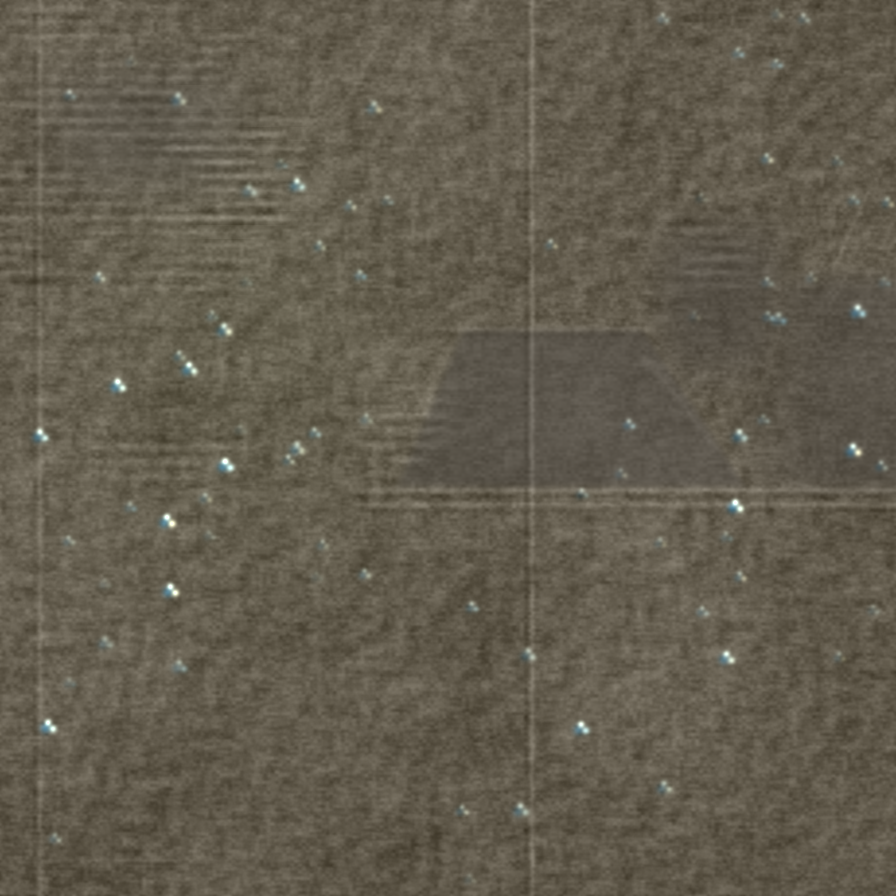
A WebGL 2 fragment shader for this texture:

```glsl
#version 300 es
precision highp float;
// Worn brown-grey woven surface with faint seams, ribbed patches, a grey panel and tiny glints.
uniform vec2 u_resolution;
out vec4 fragColor;

const vec3 BASE = vec3(0.386, 0.358, 0.301);
const vec3 PANEL_TINT = vec3(-0.036, -0.031, -0.012);
const vec3 OLIVE_TINT = vec3(0.010, 0.017, 0.006);

float hash(vec2 p) {
    vec3 q = fract(p.xyx * vec3(0.1031, 0.1030, 0.0973));
    q += dot(q, q.yzx + 33.33);
    return fract((q.x + q.y) * q.z);
}

float noise(vec2 p) {
    vec2 cell = floor(p), f = fract(p);
    f = f * f * (3.0 - 2.0 * f);
    vec2 e = vec2(0.0, 1.0);
    return mix(mix(hash(cell), hash(cell + e.yx), f.x),
               mix(hash(cell + e.xy), hash(cell + e.yy), f.x), f.y);
}

float fbm(vec2 p) {
    float sum = 0.0, gain = 0.5;
    for (int i = 0; i < 4; i++) {
        sum += gain * noise(p);
        p = mat2(1.6, 1.2, -1.2, 1.6) * p + 7.3;
        gain *= 0.5;
    }
    return sum;
}

// Slanted light-and-shadow relief from the slope of the noise.
float relief(vec2 p, float scale) {
    vec2 q = p * scale, lightStep = vec2(-0.45, 0.45);
    return fbm(q + lightStep) - fbm(q - lightStep);
}

float bell(float d, float width) {
    return exp(-d * d / (width * width));
}

float span(float x, float from, float to, float soft) {
    return smoothstep(from - soft, from + soft, x) * (1.0 - smoothstep(to - soft, to + soft, x));
}

float scratch(vec2 p, vec2 a, vec2 b, float width) {
    vec2 ab = b - a;
    float t = clamp(dot(p - a, ab) / dot(ab, ab), 0.0, 1.0);
    return bell(length(p - a - ab * t), width);
}

// Pale seam with a thin shadow on one side.
float seam(float d, float width) {
    return bell(d, width) - 0.45 * bell(d + 2.2 * width, width);
}

// Horizontal ribs inside a box whose ends are ragged from row to row.
float ribs(vec2 p, vec2 centre, vec2 halfSize, float period) {
    float row = floor(p.y / period);
    vec2 d = abs(p - centre);
    float reach = halfSize.x * (0.6 + 0.6 * hash(vec2(row, floor(centre.x * 91.0))));
    float mask = (1.0 - smoothstep(reach - 0.02, reach + 0.015, d.x))
               * (1.0 - smoothstep(halfSize.y - 0.015, halfSize.y + 0.01, d.y));
    float wave = cos(6.2832 * (p.y / period - 0.5));
    return mask * (wave + 0.25 * wave * wave) * smoothstep(0.15, 0.75, noise(p * vec2(16.0, 36.0)));
}

// Grey panel with a sloping left edge, plus softer areas to the right and upper left.
float panel(vec2 p) {
    float rise = p.y - 0.46;
    float trapezoid = span(p.x, 0.445 + 0.42 * rise, 0.83 - 0.65 * rise, 0.008)
                    * span(p.y, 0.457, 0.632, 0.008);
    float side = span(p.x, 0.86, 1.2, 0.08) * span(p.y, 0.455, 0.69, 0.02);
    float upper = span(p.x, 0.74, 0.87, 0.04) * span(p.y, 0.58, 0.74, 0.05);
    float corner = span(p.x, 0.06, 0.26, 0.07) * span(p.y, 0.79, 0.92, 0.05);
    return max(max(trapezoid, 0.7 * corner), 0.85 * max(side, upper));
}

// One scattered glint per grid cell: a bright core, its twin and a blue fringe.
vec3 glints(vec2 p, float count, float density, float radius, float strength) {
    vec2 cell = floor(p * count);
    float pick = hash(cell + 17.0 * count);
    float chance = density * (0.4 + 1.2 * noise(cell * 0.31 + 5.0));
    vec2 jitter = vec2(hash(cell + 3.7), hash(cell + 41.3));
    vec2 d = p - (cell + 0.25 + 0.5 * jitter) / count;
    float power = strength * mix(0.3, 1.0, hash(cell + 71.9));
    float core = bell(length(d), radius);
    float twin = bell(length(d - radius * vec2(1.5, -1.9)), radius * 1.1);
    float fringe = bell(length(d - radius * vec2(-0.8, -1.7)), radius * 1.5);
    vec3 light = core * vec3(0.75, 0.85, 0.82) + fringe * vec3(-0.08, 0.13, 0.27)
               + twin * mix(vec3(0.3, 0.6, 0.75), vec3(0.85, 0.85, 0.7), hash(cell + 9.1));
    return light * power * step(pick, chance);
}

void main() {
    vec2 p = gl_FragCoord.xy / u_resolution;
    float grey = panel(p);
    float olive = bell(length((p - vec2(0.27, 0.62)) * vec2(1.0, 0.8)), 0.22);

    // Cloth: broad patches, slanted relief and fine weave
    float shade = 0.10 * (fbm(p * 4.0) - 0.47) + 0.07 * (fbm(p * 17.0 + 3.0) - 0.47);
    shade += relief(p, 75.0) * mix(0.125, 0.04, grey);
    float weave = 0.075 * (noise(p * vec2(230.0, 260.0)) - 0.5);
    weave += 0.05 * (noise(p * vec2(75.0, 300.0)) - 0.5);
    shade += weave * mix(1.0, 0.6, grey);

    // Ribbed patches
    float ribbing = ribs(p, vec2(0.06, 0.84), vec2(0.22, 0.17), 0.0156);
    ribbing += ribs(p, vec2(0.27, 0.81), vec2(0.07, 0.07), 0.0156);
    ribbing += ribs(p, vec2(0.18, 0.48), vec2(0.10, 0.035), 0.0170);
    ribbing += ribs(p, vec2(0.79, 0.70), vec2(0.045, 0.07), 0.0160);
    ribbing += ribs(p, vec2(0.89, 0.69), vec2(0.02, 0.04), 0.0150);
    ribbing += ribs(p, vec2(0.45 + 0.4 * (p.y - 0.50), 0.52), vec2(0.04, 0.05), 0.0165);
    shade += 0.042 * ribbing;

    // Seams and scratches
    float wear = 0.6 + 0.6 * noise(p * 45.0);
    float lines = 0.10 * seam(p.x - 0.594, 0.003) + 0.07 * seam(p.x - 0.045, 0.003);
    float crossing = span(p.x, 0.40, 1.2, 0.02);
    lines += crossing * (0.09 * seam(p.y - 0.453, 0.0033) + 0.08 * seam(p.y - 0.437, 0.0033));
    lines += 0.065 * span(p.x, 0.48, 0.73, 0.02) * seam(p.y - 0.633, 0.003);
    lines += 0.04 * span(p.x, 0.05, 0.25, 0.02) * seam(p.y - 0.04, 0.002);
    lines += 0.05 * scratch(p, vec2(0.93, 0.70), vec2(0.98, 0.81), 0.003);
    lines += 0.045 * scratch(p, vec2(0.72, 0.60), vec2(0.80, 0.50), 0.004);
    lines += 0.05 * scratch(p, vec2(0.39, 0.89), vec2(0.43, 0.97), 0.004);
    lines += 0.06 * scratch(p, vec2(0.475, 0.54), vec2(0.492, 0.60), 0.005);
    shade += lines * wear;

    // Colour and glints
    vec3 colour = BASE + shade + grey * PANEL_TINT + olive * OLIVE_TINT;
    colour += glints(p, 13.0, 0.22, 0.0037, 1.0);
    colour += glints(p + 0.37, 24.0, 0.11, 0.0031, 0.4);
    fragColor = vec4(clamp(colour, 0.0, 1.0), 1.0);
}
```
